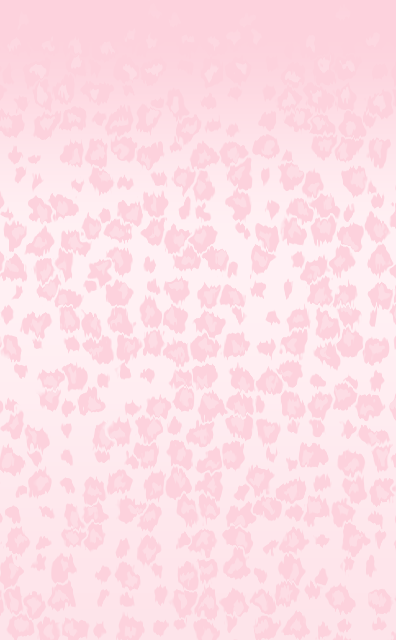
Write a Shadertoy shader that draws this pattern.

```glsl
const float ROWS = 23.0;
const vec3 ROSE = vec3(0.992, 0.822, 0.865);
const vec3 PETAL = vec3(0.992, 0.866, 0.897);
const vec3 BLUSH = vec3(0.994, 0.894, 0.918);
const vec3 MILK = vec3(1.0, 0.942, 0.955);

float hash(vec2 p) {
    return fract(sin(dot(p, vec2(127.1, 311.7))) * 43758.5453);
}

vec2 hash2(vec2 p) {
    return vec2(hash(p), hash(p + 57.3));
}

float noise(vec2 p) {
    vec2 i = floor(p), f = fract(p);
    f = f * f * (3.0 - 2.0 * f);
    return mix(mix(hash(i), hash(i + vec2(1, 0)), f.x),
               mix(hash(i + vec2(0, 1)), hash(i + vec2(1, 1)), f.x), f.y);
}

mat2 rotate(float a) {
    float c = cos(a), s = sin(a);
    return mat2(c, -s, s, c);
}

// Ellipse with a lobed rim
float blob(vec2 q, vec2 radius, float lobes, float phase) {
    vec2 n = q / radius;
    float a = atan(n.y, n.x + 1e-5);
    float rim = 1.0 + lobes * (sin(2.0 * a + phase) + sin(3.0 * a + phase * 2.7));
    return (length(n) - rim) * min(radius.x, radius.y);
}

// Signed distances of one spot: x = body, y = pale centre
vec2 rosette(vec2 p, vec2 id) {
    vec2 jitter = hash2(id) - 0.5;
    vec2 shape = hash2(id + 19.4);
    float phase = 6.2832 * hash(id + 83.1);
    bool large = hash(id + 41.7) < 0.64;

    vec2 q = p - id - 0.5 - jitter * 0.56;
    q = rotate((shape.x - 0.5) * 2.4) * q;
    vec2 radius = large ? mix(vec2(0.37, 0.52), vec2(0.52, 0.41), shape.y)
                        : mix(vec2(0.17, 0.25), vec2(0.25, 0.29), shape.y);
    float body = blob(q, radius, large ? 0.10 : 0.06, phase);

    vec2 shift = vec2(cos(phase), sin(phase)) * radius * 0.38 * shape.x;
    float centre = blob(q - shift, radius * vec2(0.44, 0.46), 0.16, phase + 2.0);
    return vec2(body, large ? centre : 1.0);
}

// Nearest spot, kept apart from its neighbour by a narrow gap
vec2 leopard(vec2 p) {
    vec2 cell = floor(p);
    vec2 nearest = vec2(9.0);
    float second = 9.0;
    for (int y = -1; y <= 1; y++)
    for (int x = -1; x <= 1; x++) {
        vec2 d = rosette(p, cell + vec2(x, y));
        if (d.x < nearest.x) {
            second = nearest.x;
            nearest = d;
        } else {
            second = min(second, d.x);
        }
    }
    nearest.x = max(nearest.x, 0.05 - 0.5 * (second - nearest.x));
    return nearest;
}

// Upright hair teeth plus a slow wobble of the outlines
vec2 furWarp(vec2 p) {
    float hair = noise(p * vec2(17.0, 3.0)) - 0.5;
    vec2 wobble = vec2(noise(p * 3.7), noise(p * 3.7 + 40.0)) - 0.5;
    return p + wobble * 0.24 + vec2(0.03, 0.22) * hair;
}

vec3 backdrop(float height) {
    vec3 low = mix(BLUSH, MILK, smoothstep(0.0, 0.58, height));
    return mix(low, ROSE, smoothstep(0.62, 0.97, height));
}

float fill(float d, float blur) {
    return 1.0 - smoothstep(-blur, blur, d);
}

void mainImage(out vec4 fragColor, in vec2 fragCoord) {
    vec2 uv = fragCoord / iResolution.y;
    vec2 spots = leopard(furWarp(uv * ROWS + 7.0));
    float blur = max(ROWS / iResolution.y, 0.03);

    // Spots melt into the rosy upper edge
    float body = fill(spots.x, blur);
    float centre = fill(spots.y, blur) * body;
    centre *= 1.0 - 0.8 * smoothstep(0.86, 1.0, uv.y);

    vec3 color = mix(backdrop(uv.y), ROSE, body);
    color = mix(color, PETAL, centre);
    fragColor = vec4(color, 1.0);
}
```
